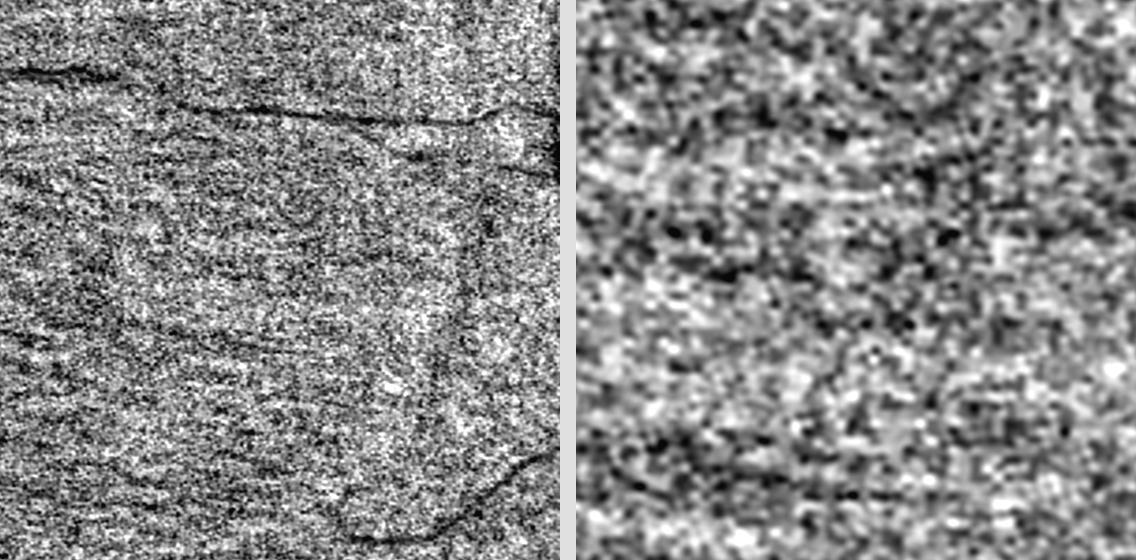
Left: the whole. Right: its middle third, enlarged.
This texture is drawn by a Shadertoy shader. Its source:

```glsl
// Grey grainy scan with faint slanted streaks, cloudy patches and a few dark cracks

float hash(vec2 p) {
    return fract(sin(dot(p, vec2(127.1, 311.7))) * 43758.5453);
}

// Value noise centred on zero, range -0.5 to 0.5
float noise(vec2 p) {
    vec2 i = floor(p), f = fract(p);
    f = f * f * (3.0 - 2.0 * f);
    float low = mix(hash(i), hash(i + vec2(1, 0)), f.x);
    float high = mix(hash(i + vec2(0, 1)), hash(i + vec2(1, 1)), f.x);
    return mix(low, high, f.y) - 0.5;
}

vec2 rotate(vec2 p, float angle) {
    float c = cos(angle), s = sin(angle);
    return vec2(c * p.x - s * p.y, s * p.x + c * p.y);
}

float line(float dist, float width) {
    return exp(-dist * dist / (width * width));
}

// Soft elliptical patch
float patchAt(vec2 p, vec2 centre, vec2 size) {
    vec2 d = (p - centre) / size;
    return exp(-dot(d, d));
}

float grain(vec2 p) {
    return 0.58 * noise(p * vec2(150, 185) + 7.3)
         + 0.54 * noise(rotate(p, 0.45) * vec2(165, 180) + 41.7);
}

// Streaks fall gently to the right and break into blobs on the right side
float streaks(vec2 p) {
    vec2 q = rotate(p, 0.11);
    q.y += 0.012 * noise(p * 5.0);
    float bands = 0.40 * noise(q * vec2(30, 105)) + 0.16 * noise(q * vec2(9, 75) + 19.0);
    float blobs = 0.46 * noise(p * vec2(62, 72) + 53.0);
    return mix(bands, blobs, 0.8 * smoothstep(0.5, 0.85, p.x));
}

float clouds(vec2 p) {
    float c = 0.10 * noise(p * vec2(7, 9) + 3.0) + 0.10 * noise(p * vec2(17, 23) + 11.0);
    c += 0.05 * smoothstep(0.5, 0.75, p.x);
    // Bright wedge between the upper cracks, and the pale top corner
    c += 0.24 * patchAt(p, vec2(0.925, 0.755), vec2(0.045, 0.04));
    c += 0.22 * patchAt(p, vec2(0.75, 0.752), vec2(0.07, 0.023));
    c += 0.12 * patchAt(p, vec2(0.93, 0.91), vec2(0.06, 0.09));
    // Leaning dark band with a pale one beside it
    float lean = p.x - mix(0.74, 0.87, smoothstep(0.15, 0.68, p.y));
    float span = smoothstep(0.14, 0.25, p.y) * smoothstep(0.7, 0.6, p.y);
    c += span * (0.10 * line(lean + 0.06, 0.04) - 0.15 * line(lean - 0.01, 0.025));
    // Dark right margin
    c -= 0.6 * patchAt(p, vec2(1.0, 0.725), vec2(0.028, 0.045));
    c -= 0.22 * patchAt(p, vec2(1.0, 0.87), vec2(0.025, 0.07));
    return c;
}

float cracks(vec2 p) {
    float x = p.x;
    float y = p.y + 0.010 * noise(p * 22.0) + 0.006 * noise(p * 55.0);

    // Long upper crack, faint where it steps down
    float upper = 0.872 - 0.073 * smoothstep(0.17, 0.36, x) - 0.015 * smoothstep(0.45, 0.65, x)
                + 0.025 * line(x - 0.92, 0.05);
    float upperFade = 1.0 - 0.75 * line(x - 0.27, 0.07);
    float dark = upperFade * line(y - upper, 0.0065);
    dark += 0.6 * line(y - 0.858, 0.005) * smoothstep(0.21, 0.19, x);

    // Branch that closes the wedge
    float branch = 0.788 - 0.083 * smoothstep(0.55, 0.80, x) - 0.018 * smoothstep(0.85, 1.0, x);
    float branchFade = smoothstep(0.54, 0.62, x) * (1.0 - 0.6 * line(x - 0.84, 0.05));
    dark += branchFade * line(y - branch, 0.0065);

    // Lower right crack rising to the edge, shaded below
    float lower = 0.035 + 0.16 * smoothstep(0.73, 1.01, x);
    dark += smoothstep(0.59, 0.64, x) * line(y - lower, 0.008);
    dark += 0.25 * smoothstep(0.72, 0.82, x) * line(y - lower + 0.035, 0.03);

    // Hook at its left end
    float hook = length((vec2(x, y) - vec2(0.66, 0.085)) * vec2(1.0, 1.2)) - 0.056;
    dark += 0.7 * line(hook, 0.007) * smoothstep(0.69, 0.65, x);

    // Faint seams at the left
    float seam = y + 0.08 * x;
    dark += 0.4 * line(seam - 0.12, 0.006) * smoothstep(0.42, 0.2, x);
    dark += 0.35 * line(seam - 0.215, 0.007) * smoothstep(0.1, 0.06, x);
    dark += 0.35 * line(seam - 0.755, 0.005) * smoothstep(0.3, 0.33, x) * smoothstep(0.5, 0.4, x);
    return min(dark, 1.0) * (0.85 + 0.6 * noise(p * 38.0));
}

void mainImage(out vec4 fragColor, in vec2 fragCoord) {
    vec2 p = fragCoord / iResolution.xy;
    float crack = cracks(p);
    float texture_ = grain(p) * (1.0 - 0.45 * crack) + streaks(p);
    float grey = 0.525 + texture_ + clouds(p) - 0.48 * crack;
    fragColor = vec4(vec3(clamp(grey, 0.03, 1.0)), 1.0);
}
```
